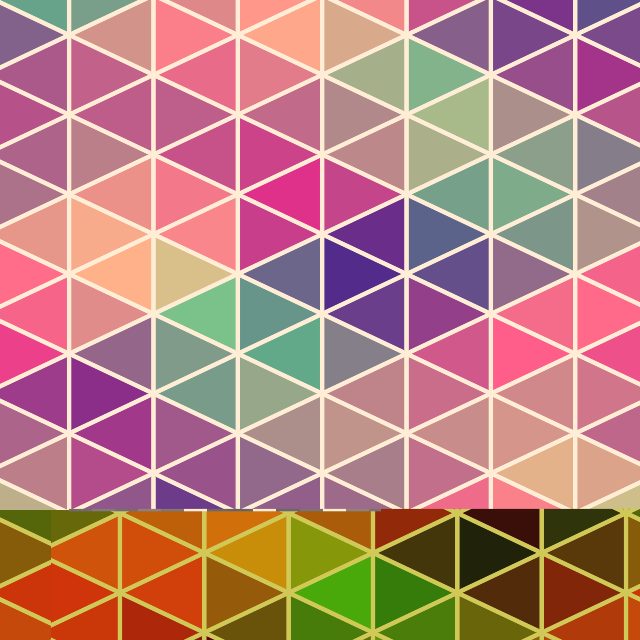
A WebGL 2 fragment shader for this pattern:

```glsl
#version 300 es
precision highp float;

#define COLUMN_WIDTH 0.1318
#define ROW_HEIGHT 0.1245
#define LATTICE_ORIGIN vec2(0.108, 0.0547)
#define LINE_WIDTH 0.007
#define LINE_COLOR vec3(1.0, 0.93, 0.84)
#define FILL_BLUE 0.54
#define JITTER 0.12
#define STRIP_TOP 0.797
#define STRIP_SHIFT 0.0794
#define STRIP_FIELD vec2(-0.12, -0.42)
#define STRIP_DARKEN vec3(0.18, 0.14, 0.50)
#define GLITCH_SPAN vec2(0.108, 0.596)

uniform vec2 u_resolution;
out vec4 fragColor;

const float TAU = 6.2831853;

float hash(vec2 p) {
    return fract(sin(dot(p, vec2(127.1, 311.7))) * 43758.5453);
}

float wave(vec2 p, vec2 frequency, float phase) {
    return cos(TAU * (dot(p, frequency) - phase));
}

// Red and green drift in slow crossing waves; blue stays fixed
vec3 fillColor(vec2 p) {
    float red = 0.70 + 0.23 * wave(p, vec2(1.0, 1.0), 0.52)
                     + 0.15 * wave(p, vec2(1.0, 3.0), 0.40);
    float green = 0.46 + 0.18 * wave(p, vec2(1.0, -2.0), 0.31)
                       + 0.12 * wave(p, vec2(2.0, -1.0), 0.16);
    vec2 jitter = JITTER * (vec2(hash(p), hash(p + 7.3)) - 0.5);
    vec2 tone = clamp(vec2(red, green) + jitter, vec2(0.31, 0.15), vec2(1.0, 0.82));
    return vec3(tone, FILL_BLUE);
}

// Distance from a coordinate to its nearest integer
float gridDistance(float x) {
    return abs(fract(x + 0.5) - 0.5);
}

// Triangular lattice; p.y runs downward from the top edge
vec3 triangles(vec2 p, vec2 fieldOffset, float pixel) {
    vec2 cellSize = vec2(COLUMN_WIDTH, ROW_HEIGHT);
    vec2 lattice = (p - LATTICE_ORIGIN) / cellSize;
    float falling = lattice.y - 0.5 * lattice.x;
    float rising = lattice.y + 0.5 * lattice.x;

    // Each diamond splits into a left and a right triangle
    float f = floor(falling);
    float r = floor(rising);
    float middle = r - f;
    float side = lattice.x < middle ? -1.0 : 1.0;
    vec2 cellCenter = vec2(middle + side / 3.0, 0.5 * (r + f + 1.0));
    vec3 fill = fillColor(cellCenter * cellSize + LATTICE_ORIGIN + fieldOffset);

    // Nearest of the three line families
    float slope = 0.5 * ROW_HEIGHT / COLUMN_WIDTH;
    float diagonal = min(gridDistance(falling), gridDistance(rising))
                   * ROW_HEIGHT * inversesqrt(1.0 + slope * slope);
    float vertical = gridDistance(lattice.x) * COLUMN_WIDTH;
    float d = min(diagonal, vertical) - 0.5 * LINE_WIDTH;
    return mix(LINE_COLOR, fill, smoothstep(-0.5 * pixel, 0.5 * pixel, d));
}

// Broken row of short blocks along the seam
vec3 glitchColor(float x) {
    float block = floor(x / 0.036);
    float pick = hash(vec2(block, 3.0));
    vec3 muted = mix(vec3(0.40, 0.39, 0.42), vec3(0.62, 0.56, 0.54), pick);
    return pick > 0.7 ? LINE_COLOR : muted;
}

void main() {
    vec2 p = gl_FragCoord.xy / u_resolution;
    p.y = 1.0 - p.y;
    float pixel = 1.0 / min(u_resolution.x, u_resolution.y);

    vec3 color = triangles(p, vec2(0.0), pixel);

    // Lower strip: rolled sideways and darkened
    vec2 rolled = vec2(fract(p.x - STRIP_SHIFT), p.y);
    vec3 strip = max(triangles(rolled, STRIP_FIELD, pixel) - STRIP_DARKEN, 0.0);
    float stripTop = STRIP_TOP - 0.002 * step(GLITCH_SPAN.y, p.x);
    color = mix(color, strip, smoothstep(-0.5 * pixel, 0.5 * pixel, p.y - stripTop));

    // Thin glitch along the strip's upper edge
    float inSpan = step(GLITCH_SPAN.x, p.x) * step(p.x, GLITCH_SPAN.y);
    float edge = 0.002 - abs(p.y - STRIP_TOP);
    color = mix(color, glitchColor(p.x), inSpan * smoothstep(-0.5 * pixel, 0.5 * pixel, edge));

    fragColor = vec4(color, 1.0);
}
```
